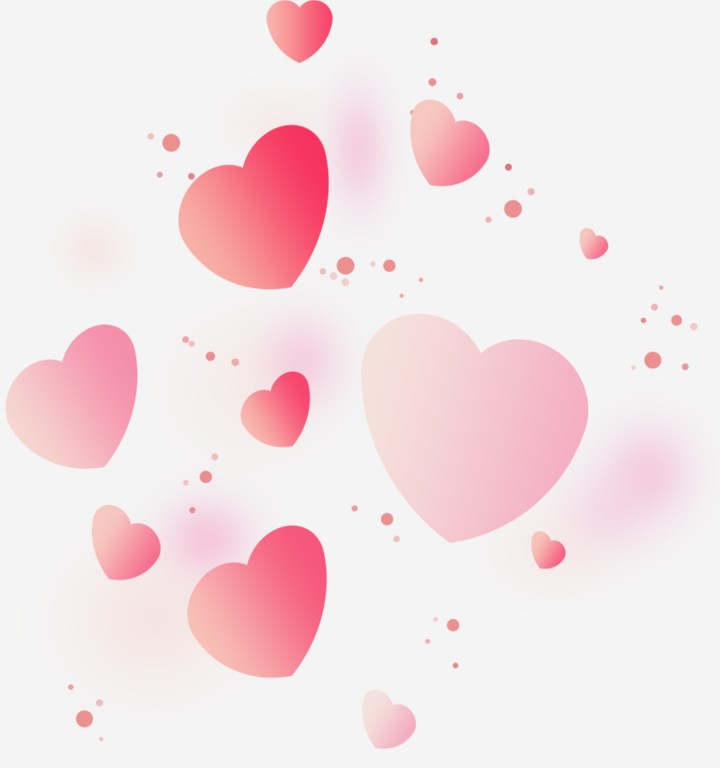
This background is drawn by a Shadertoy shader. Its source:

```glsl
// Floating pink and red gradient hearts with soft glows and scattered dots on pale grey.
#define PAPER      vec3(0.957, 0.957, 0.957)
#define GLOW_PINK  vec3(0.960, 0.730, 0.830)
#define GLOW_PEACH vec3(0.965, 0.860, 0.840)
#define PALE_START vec3(0.960, 0.885, 0.865)
#define PALE_END   vec3(0.955, 0.660, 0.750)
#define RICH_START vec3(0.970, 0.710, 0.660)
#define RICH_END   vec3(0.970, 0.200, 0.370)
#define DOT_LIGHT  vec3(0.930, 0.580, 0.560)
#define DOT_DARK   vec3(0.850, 0.330, 0.400)
#define SATELLITES 3
#define SPREAD     0.055

const int HEARTS = 11;
const int GLOWS = 10;
const int CLUSTERS = 12;

// Hearts: tip position, size, lean (positive leans left)
const vec4 hearts[HEARTS] = vec4[](
    vec4(.390, .918, .0705, 0.), vec4(.379, .626, .163, 1.),
    vec4(.586, .293, .248, -.42), vec4(.136, .392, .143, 1.),
    vec4(.381, .419, .075, 1.), vec4(.380, .120, .151, 1.),
    vec4(.560, .759, .086, -1.), vec4(.142, .246, .0745, -1.),
    vec4(.489, .026, .0585, -1.), vec4(.703, .260, .0372, -1.),
    vec4(.764, .663, .031, -1.));
const float richness[HEARTS] = float[](
    .95, 1., 0., .22, .85, .7, .55, .55, 0., .7, .6);

// Glows: centre and radii; the first five are pink, the others peach
const vec4 glows[GLOWS] = vec4[](
    vec4(.467, .805, .038, .075), vec4(.393, .530, .050, .055),
    vec4(.270, .298, .055, .050), vec4(.845, .385, .055, .060),
    vec4(.790, .335, .060, .055), vec4(.200, .195, .095, .085),
    vec4(.325, .495, .090, .085), vec4(.720, .280, .070, .050),
    vec4(.360, .840, .060, .040), vec4(.122, .675, .040, .040));
const float glowStrength[GLOWS] = float[](
    .65, .6, .75, .65, .4, .6, .35, .35, .35, .5);

// Dot clusters: centre and radius of the main dot
const vec3 clusters[CLUSTERS] = vec3[](
    vec3(.223, .814, .0115), vec3(.450, .654, .0115),
    vec3(.668, .728, .0115), vec3(.850, .531, .0110),
    vec3(.110, .064, .0110), vec3(.504, .324, .0080),
    vec3(.268, .379, .0080), vec3(.590, .186, .0080),
    vec3(.274, .536, .0060), vec3(.563, .893, .0050),
    vec3(.507, .654, .0080), vec3(.881, .583, .0070));

vec3 hash3(float n) {
    return fract(sin(n * vec3(12.99, 78.23, 37.72)) * 4375.85);
}

float coverage(float dist, float pixel) {
    return 1.0 - smoothstep(-pixel, pixel, dist);
}

// Unit heart with its tip at the origin: round lobes joined to wide side arcs
float heartDistance(vec2 q) {
    q.x = abs(q.x);
    vec2 lobe = q - vec2(.27, .82);
    bool onLobe = dot(lobe, vec2(.158, .9874)) > 0.0;
    return onLobe ? length(lobe) - .34 : length(q - vec2(-.3817, .9243)) - 1.0;
}

// Sheared frame that tips a heart sideways
mat2 leanFrame(float lean) {
    float a = abs(lean);
    return mat2(1.0 - .07 * a, .59 * lean, -.376 * lean, 1.0 - .07 * a);
}

void mainImage(out vec4 fragColor, in vec2 fragCoord) {
    vec2 p = fragCoord / iResolution.y;
    float pixel = 1.0 / iResolution.y;
    vec3 color = PAPER;

    // Blurred glows, peach below pink
    for (int i = GLOWS - 1; i >= 0; i--) {
        vec2 d = (p - glows[i].xy) / glows[i].zw;
        vec3 tint = i < 5 ? GLOW_PINK : GLOW_PEACH;
        color = mix(color, tint, glowStrength[i] * exp(-dot(d, d)));
    }

    // Main dots with small satellites
    for (int i = 0; i < CLUSTERS; i++) {
        for (int j = 0; j <= SATELLITES; j++) {
            vec3 h = hash3(float(i * 7 + j) + 1.3);
            float angle = 6.2832 * h.x;
            float reach = j == 0 ? 0.0 : SPREAD * mix(.35, 1.0, h.y);
            vec2 centre = clusters[i].xy + reach * vec2(cos(angle), sin(angle));
            float radius = j == 0 ? clusters[i].z : mix(.0025, .005, h.z);
            vec3 tint = mix(DOT_LIGHT, DOT_DARK, j == 0 ? .15 : h.z * h.y);
            float alpha = j == 0 ? .95 : mix(.35, .9, h.y);
            color = mix(color, tint, alpha * coverage(length(p - centre) - radius, pixel));
        }
    }

    // Hearts shaded from the pale side to the rich side
    for (int i = 0; i < HEARTS; i++) {
        float size = hearts[i].z, lean = hearts[i].w;
        vec2 d = (p - hearts[i].xy) / size;
        float dist = size * heartDistance(inverse(leanFrame(lean)) * d);
        float shade = smoothstep(-.65, .75, dot(d, vec2(.85, .5 * lean)));
        vec3 start = mix(PALE_START, RICH_START, richness[i]);
        vec3 end = mix(PALE_END, RICH_END, richness[i]);
        color = mix(color, mix(start, end, shade), coverage(dist, pixel));
    }

    fragColor = vec4(color, 1.0);
}
```
